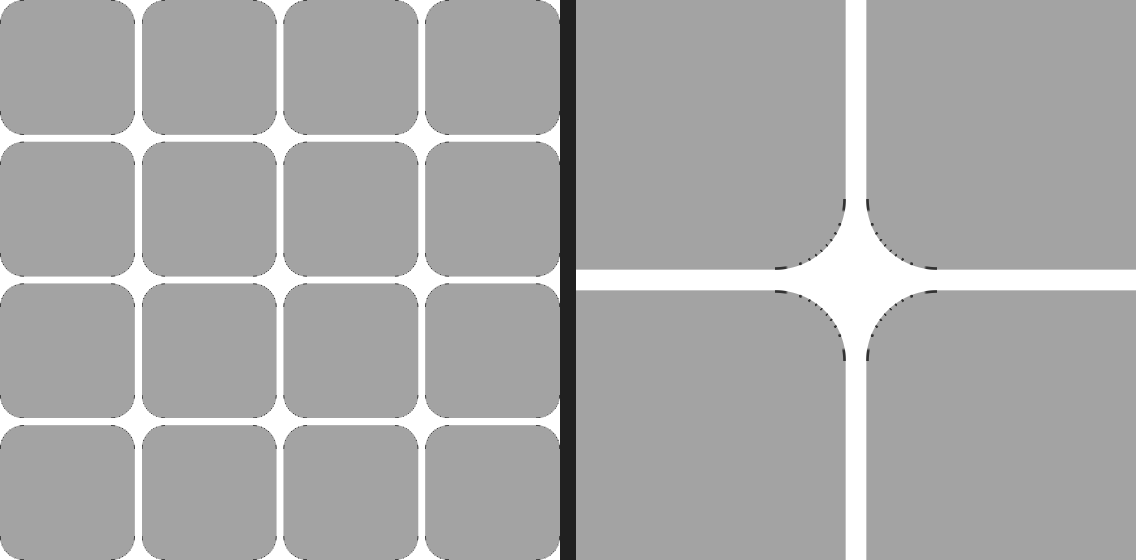
Left: the whole. Right: its middle third, enlarged.
A WebGL 1 fragment shader for this pattern:

```glsl
precision highp float;
// Four by four grey rounded tiles on white, with dark flecks along the corner arcs.

uniform vec2 u_resolution;

// Coverage of a shape from its signed distance, softened over one pixel.
float coverage(float dist, float pixel) {
  return clamp(0.5 - dist / pixel, 0.0, 1.0);
}

// Broken stair-like flecks: long at the arc ends, short towards the diagonal.
float cornerFlecks(vec2 corner, float radius) {
  vec2 direction = corner / max(length(corner), 0.0001);
  float depth = radius * (1.0 - max(direction.x, direction.y));
  float phase = fract(depth * 384.0);
  float dash = 1.0 - smoothstep(0.16, 0.30, phase);
  float onArc = step(0.0, min(corner.x, corner.y));
  return dash * onArc;
}

void main() {
  float pixel = 1.0 / min(u_resolution.x, u_resolution.y);
  vec2 uv = gl_FragCoord.xy / u_resolution;

  // Tiles touch the canvas border; gaps lie only between them.
  float gap = 0.0123;
  float tile = (1.0 - 3.0 * gap) / 4.0;
  vec2 local = mod(uv, tile + gap) - 0.5 * tile;

  // Signed distance to the rounded square.
  float radius = 0.042;
  vec2 corner = abs(local) - 0.5 * tile + radius;
  float dist = length(max(corner, 0.0)) + min(max(corner.x, corner.y), 0.0) - radius;

  vec3 color = mix(vec3(1.0), vec3(0.64), coverage(dist, pixel));

  // Fine dark rim, just inside the rounded corners.
  float rim = coverage(abs(dist + 0.0007) - 0.0008, pixel);
  color = mix(color, vec3(0.12), 0.85 * rim * cornerFlecks(corner, radius));

  gl_FragColor = vec4(color, 1.0);
}
```
